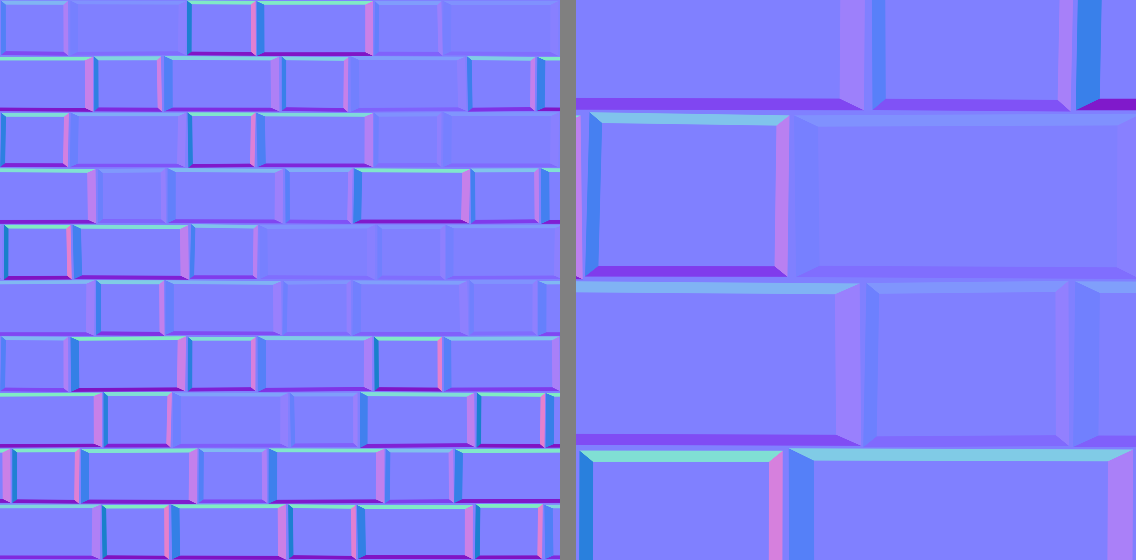
Left: the whole. Right: its middle third, enlarged.
Give the GLSL for this texture map, as a Shadertoy shader.

```glsl
// Tangent-space normal map of a bevelled brick wall: ten rows of alternating
// short and long blocks. Each block is a slightly skewed quad with a mitred
// bevel whose height varies, so its facets range from faint to steep.

const float ROWS = 10.0;
const float PAIRS = 3.0;          // short + long pairs across the canvas
const float SHORT_SHARE = 0.372;  // part of a pair taken by the short block
const float BEVEL = 0.069;        // bevel width as a share of the block size
const vec2 MAX_INSET = vec2(0.0032, 0.0021);  // corner inset, canvas units
const vec2 HEIGHT_RANGE = vec2(0.0010, 0.0112);

// Sideways slide of each row from the bottom, in pair widths
const float ROW_SLIDE[10] = float[10](
    0.04, 0.06, 0.05, 0.0, 0.01, 0.015, 0.02, 0.0, 0.0, 0.0);

struct Block {
    vec2 local;  // position inside the block, 0 to 1
    vec2 size;   // extent in canvas units
    vec3 id;     // column, row and kind
};

vec4 hash4(vec3 seed) {
    vec4 p = fract(seed.xyzx * vec4(0.1031, 0.1030, 0.0973, 0.1099) + 0.137);
    p += dot(p, p.wzxy + 33.33);
    return fract((p.xxyz + p.yzzw) * p.zywx);
}

// Finds the block that covers a point of the canvas
Block findBlock(vec2 uv) {
    float row = clamp(floor(uv.y * ROWS), 0.0, ROWS - 1.0);
    float halfShift = 0.5 * (1.0 - mod(row, 2.0));
    float along = uv.x * PAIRS - halfShift - ROW_SLIDE[int(row)];
    float pair = mod(floor(along), PAIRS);
    float x = fract(along);
    float isLong = step(SHORT_SHARE, x);
    float start = isLong * SHORT_SHARE;
    float span = mix(SHORT_SHARE, 1.0 - SHORT_SHARE, isLong);

    Block block;
    block.local = vec2((x - start) / span, uv.y * ROWS - row);
    block.size = vec2(span / PAIRS, 1.0 / ROWS);
    block.id = vec3(pair + 1.0, row + 1.0, isLong + 1.0);
    return block;
}

// Straightens the skewed quad so its edges lie at 0 and 1
vec2 skewedLocal(Block block) {
    vec2 inset = MAX_INSET / block.size;
    vec4 sides = hash4(block.id + 17.0) * inset.x;
    vec4 caps = hash4(block.id + 41.0) * inset.y;
    vec2 t = block.local;
    vec2 low = vec2(mix(sides.x, sides.y, t.y), mix(caps.x, caps.y, t.x));
    vec2 high = 1.0 - vec2(mix(sides.z, sides.w, t.y), mix(caps.z, caps.w, t.x));
    return (t - low) / (high - low);
}

// Bevel height: strong contrast between blocks, growing toward the lower rows
float bevelHeight(vec3 id, float random) {
    float contrast = mix(random, smoothstep(0.1, 0.9, random), 0.8);
    float drift = 0.16 * (0.5 - id.y / ROWS) + 0.05 * (2.0 - id.x);
    return mix(HEIGHT_RANGE.x, HEIGHT_RANGE.y, clamp(contrast + drift, 0.0, 1.0));
}

// Surface normal of a block; pixel is the size of one pixel in canvas units
vec3 blockNormal(Block block, vec2 pixel) {
    const vec3 flatNormal = vec3(0.0, 0.0, 1.0);
    vec2 q = skewedLocal(block);
    vec2 edge = min(q, 1.0 - q);
    vec2 soft = 0.5 * pixel / block.size;

    vec4 variation = hash4(block.id * 3.0 + 5.0);
    float height = bevelHeight(block.id, variation.x);
    vec2 width = BEVEL * mix(vec2(0.93), vec2(1.07), variation.yz);
    vec2 slope = height / (width * block.size);
    vec2 outward = sign(q - 0.5);

    // Side and cap facets meet along the mitre
    vec3 side = normalize(vec3(outward.x * slope.x, 0.0, 1.0));
    vec3 cap = normalize(vec3(0.0, outward.y * slope.y, 1.0));
    float mitre = 0.5 * (soft.x + soft.y);
    vec2 depth = edge * BEVEL / width;
    vec3 facet = mix(cap, side, smoothstep(-mitre, mitre, depth.y - depth.x));

    // Flat face inside the bevel, flat joint outside the quad
    vec2 face = smoothstep(width - soft, width + soft, edge);
    vec2 body = smoothstep(-soft, soft, edge);
    vec3 normal = mix(facet, flatNormal, face.x * face.y);
    return mix(flatNormal, normal, body.x * body.y);
}

void mainImage(out vec4 fragColor, in vec2 fragCoord) {
    vec2 pixel = 1.0 / iResolution.xy;
    Block block = findBlock(fragCoord * pixel);
    vec3 normal = blockNormal(block, pixel);
    fragColor = vec4(0.5 + 0.5 * normal, 1.0);
}
```
